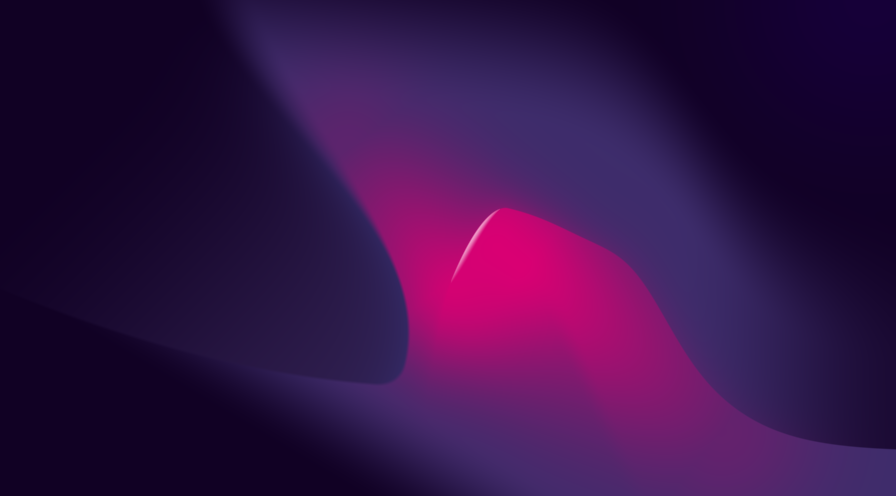
Reproduce this background procedurally as a Shadertoy shader.

```glsl
// Folded satin sheets in violet over a night-dark ground, with a magenta fold.
// Smooth curves bound the sheets; soft masks and glows around line segments
// shade them, and a thin pale glint follows the crest of the fold.

const vec3 NIGHT   = vec3(0.065, 0.003, 0.140);
const vec3 INDIGO  = vec3(0.090, 0.000, 0.240);
const vec3 VIOLET  = vec3(0.240, 0.175, 0.420);
const vec3 DUSK    = vec3(0.180, 0.115, 0.300);
const vec3 RIM     = vec3(0.205, 0.170, 0.410);
const vec3 MAGENTA = vec3(0.850, 0.000, 0.450);
const vec3 GLINT   = vec3(0.960, 0.740, 0.860);

// Falls smoothly from 1 to 0 around a centre.
float fall(float x, float centre, float width) {
    return 1.0 / (1.0 + exp((x - centre) / width));
}

float bell(float x, float width) {
    return exp(-x * x / (width * width));
}

float smoothMin(float a, float b, float k) {
    float h = max(k - abs(a - b), 0.0) / k;
    return min(a, b) - 0.25 * h * h * k;
}

// Glow around segment a-b, its strength running from first to last.
float segmentGlow(vec2 p, vec2 a, vec2 b, float width, float first, float last) {
    vec2 ab = b - a;
    float t = clamp(dot(p - a, ab) / dot(ab, ab), 0.0, 1.0);
    return min(mix(first, last, t), 1.0) * bell(length(p - a - ab * t), width);
}

// Height of the crest of the magenta fold.
float crest(float x) {
    float slope = 0.09 + 0.515 * fall(x, 1.318, 0.0996);
    float shoulder = 0.05 * bell(x - 1.28, 0.09);
    return slope + shoulder - 7.3 * pow(max(1.02 - x, 0.0), 1.75);
}

// Right edge of the left sheet, as x over y.
float leftSheetSide(float y) {
    float a = y - 1.0, b = y - 0.67, c = y - 0.41;
    return 0.45 - 0.661 * a - 0.195 * a * b + 1.493 * a * b * c;
}

// Lower edge of the left sheet, as y over x.
float leftSheetHem(float x) {
    return 0.4175 + x * (-0.41 + x * (0.175 + 0.04 * x));
}

// Upper limit of the violet veil.
float veilTop(float x) {
    return 0.50 + 0.42 * fall(x, 1.40, 0.09) - 0.12 * (x - 1.36);
}

// Darker crease running down through the fold.
float crease(vec2 p) {
    float side = p.x - 1.078 - 0.43 * (0.41 - p.y);
    float band = smoothstep(-0.2, 0.0, side) * (1.0 - smoothstep(0.0, 0.05, side));
    return band * (1.0 - smoothstep(0.25, 0.45, p.y));
}

void mainImage(out vec4 fragColor, in vec2 fragCoord) {
    vec2 p = fragCoord / iResolution.xy * vec2(1.8, 1.0);
    float pixel = 1.0 / iResolution.y;

    // Signed distance to the crest, positive inside the fold
    float step2 = 0.004;
    float tilt = (crest(p.x + step2) - crest(p.x - step2)) / (2.0 * step2);
    float inside = (crest(p.x) - p.y) / sqrt(1.0 + tilt * tilt);
    float softness = pixel + 0.1 * (1.0 - smoothstep(0.78, 0.91, p.x));
    float fold = smoothstep(-softness, softness, inside);

    // Night ground and violet veil
    vec3 ground = mix(NIGHT, INDIGO, 0.8 * bell(length(p - vec2(1.75, 1.0)), 0.3));
    float veil = smoothstep(-0.13, 0.2, veilTop(p.x) - p.y);
    float floorLight = smoothstep(-0.06, 0.2, p.y - 0.304 + 0.6 * (p.x - 0.305));
    float shade = 0.8 * smoothstep(1.35, 1.85, p.x) * (1.0 - fold);
    vec3 color = mix(ground, VIOLET, veil * floorLight * (1.0 - shade));

    // Magenta light in the hollow and on the fold
    float hollow = segmentGlow(p, vec2(0.90, 0.43), vec2(0.70, 0.70), 0.16, 0.9, 0.2);
    float body = segmentGlow(p, vec2(1.0, 0.5), vec2(1.45, 0.13), 0.2, 1.1, 0.25);
    float halo = 0.35 * exp(-max(-inside, 0.0) / 0.04);
    body *= mix(halo, 1.0, fold) * (1.0 - 0.2 * crease(p));
    color = mix(color, MAGENTA, 1.0 - (1.0 - hollow) * (1.0 - body));

    // Glint along the rising crest
    float along = clamp((p.x - 0.905) / 0.1, 0.0, 1.0);
    float arch = 4.0 * along * (1.0 - along);
    float sliver = 1.0 - smoothstep(0.0, 0.002 + 0.013 * arch, inside);
    color = mix(color, GLINT, 0.85 * sliver * fold * sqrt(arch));

    // Left sheet with a bluish rim
    float sideDist = 0.85 * (leftSheetSide(p.y) - p.x);
    float hemDist = 0.93 * (p.y - leftSheetHem(p.x));
    float sheetDist = smoothMin(sideDist, hemDist, 0.04);
    float blur = pixel + mix(0.002, 0.05, smoothstep(0.42, 1.0, p.y));
    vec3 sheet = mix(NIGHT, DUSK, smoothstep(-0.6, 0.6, p.x - p.y));
    float rim = exp(-max(sideDist, 0.0) / 0.05) * (1.0 - smoothstep(0.6, 1.0, p.y));
    sheet = mix(sheet, RIM, 0.8 * rim);
    color = mix(color, sheet, smoothstep(-blur, blur, sheetDist));

    fragColor = vec4(color, 1.0);
}
```
